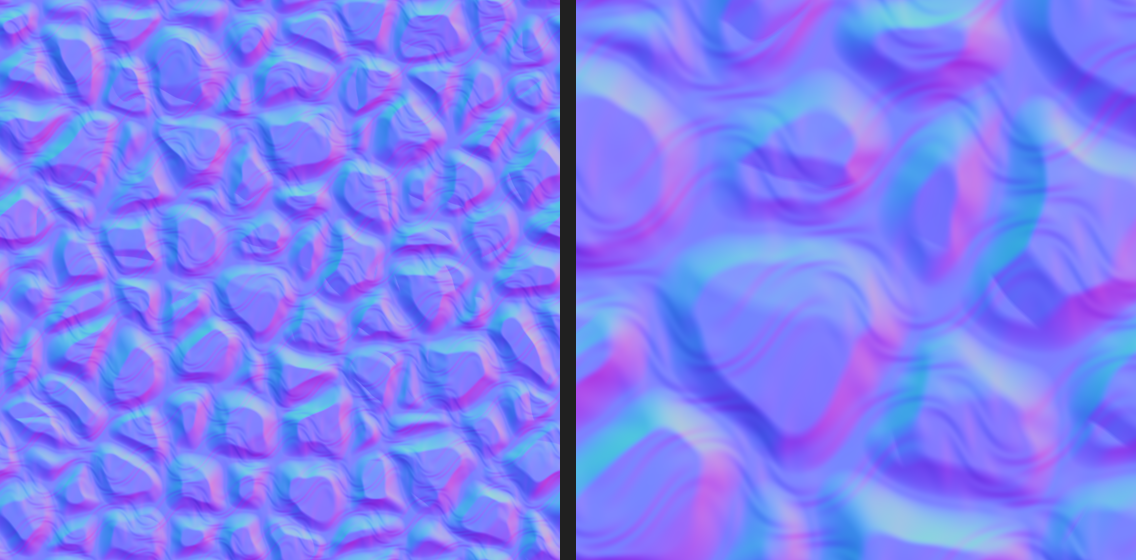
Left, the full canvas; right, a detail of the centre.
Give the GLSL for this texture map, as a Shadertoy shader.

```glsl
const float TAU = 6.2831853;
const float CELLS = 10.0; // stones per side, whole so the grid wraps

vec3 hash3(vec2 c) {
    vec3 v = fract(c.xyx * vec3(0.1031, 0.1030, 0.0973));
    v += dot(v, v.yxz + 33.33);
    return fract((v.xxy + v.yzz) * v.zyx);
}

float smoothMin(float a, float b, float k) {
    float h = max(k - abs(a - b), 0.0) / k;
    return min(a, b) - 0.25 * k * h * h;
}

vec2 direction(float turn) {
    return vec2(cos(TAU * turn), sin(TAU * turn));
}

// Stone centre (xy) and its power weight (z), in grid units
vec3 stoneSite(vec2 cell) {
    vec3 r = hash3(mod(cell, CELLS) + 3.0);
    return vec3(cell + 0.08 + 0.84 * r.xy, 0.5 * r.z * r.z);
}

float powerDistance(vec2 p, vec3 site) {
    vec2 q = p - site.xy;
    return dot(q, q) - site.z;
}

// Wrapping wobble that makes the outlines irregular
vec2 warp(vec2 uv) {
    vec2 a = TAU * uv;
    vec2 broad = sin(vec2(3.0 * a.y + 2.0 * a.x, 4.0 * a.x - 3.0 * a.y + 1.3));
    vec2 middle = sin(vec2(9.0 * a.y - 5.0 * a.x, 8.0 * a.x + 7.0 * a.y) + 2.0 * broad);
    vec2 fine = sin(vec2(19.0 * a.y + 11.0 * a.x, 17.0 * a.x - 13.0 * a.y) + 2.0 * middle.yx);
    return uv + 0.006 * broad + 0.0025 * middle + 0.0007 * fine;
}

// Faint layered streaks on the surface
float grain(vec2 uv) {
    vec2 a = TAU * uv;
    float bend = sin(7.0 * a.x + 5.0 * a.y) + sin(6.0 * a.y - 9.0 * a.x + 1.0);
    float streak = sin(21.0 * a.y + 12.0 * a.x + 2.5 * bend);
    float scratch = sin(43.0 * a.y - 26.0 * a.x + 3.0 * bend + 2.0 * streak);
    return 0.0004 * streak + 0.00016 * scratch;
}

// Distance to the rounded cell border, in canvas units
float borderDistance(vec2 p, vec2 home, vec3 site) {
    float own = powerDistance(p, site);
    float border = 1.0;
    for (int y = -2; y <= 2; y++)
    for (int x = -2; x <= 2; x++) {
        if (x == 0 && y == 0) continue;
        vec3 other = stoneSite(home + vec2(x, y));
        float gap = powerDistance(p, other) - own;
        float d = 0.5 * gap / max(distance(other.xy, site.xy), 0.05);
        border = smoothMin(border, d / CELLS, 0.016);
    }
    return border;
}

// Tilted, slightly domed top cut by random chisel planes
float stoneCap(vec2 q, vec2 cell, float weight) {
    vec3 r = hash3(cell + 31.0);
    float top = mix(0.008, 0.015, clamp(2.0 * weight + 0.4 * r.z, 0.0, 1.0));
    float cap = top + 0.13 * r.y * dot(direction(r.x), q) - 0.6 * dot(q, q);
    for (int i = 0; i < 3; i++) {
        vec3 f = hash3(cell + 47.0 + 17.0 * float(i));
        float reach = mix(0.015, 0.05, f.y) - dot(direction(f.x), q);
        cap = smoothMin(cap, top + reach * mix(0.12, 0.42, f.z), 0.0012);
    }
    return smoothMin(cap, 0.022, 0.002);
}

float height(vec2 uv) {
    vec2 p = CELLS * warp(uv);
    vec2 base = floor(p);

    // Owning stone
    vec2 home = base;
    float nearest = 100.0;
    for (int y = -2; y <= 2; y++)
    for (int x = -2; x <= 2; x++) {
        vec2 cell = base + vec2(x, y);
        float d = powerDistance(p, stoneSite(cell));
        if (d < nearest) { nearest = d; home = cell; }
    }

    // Soft skirt rising from the mortar up to a crisp cap
    vec3 site = stoneSite(home);
    float d = max(borderDistance(p, home, site) - 0.002, 0.0);
    float skirt = 0.85 * d * d / (d + 0.018);
    float cap = stoneCap((p - site.xy) / CELLS, mod(home, CELLS), site.z);
    float stone = smoothMin(skirt, max(cap, 0.005), 0.0015);
    return stone + grain(uv);
}

void mainImage(out vec4 fragColor, in vec2 fragCoord) {
    vec2 uv = fragCoord / iResolution.xy;
    vec2 e = vec2(0.0016, 0.0);

    // Surface slope packed as a tangent space normal
    vec2 slope = vec2(height(uv + e.xy) - height(uv - e.xy),
                      height(uv + e.yx) - height(uv - e.yx)) / (2.0 * e.x);
    vec3 normal = normalize(vec3(-slope, 1.0));
    fragColor = vec4(0.5 + 0.5 * normal, 1.0);
}
```
